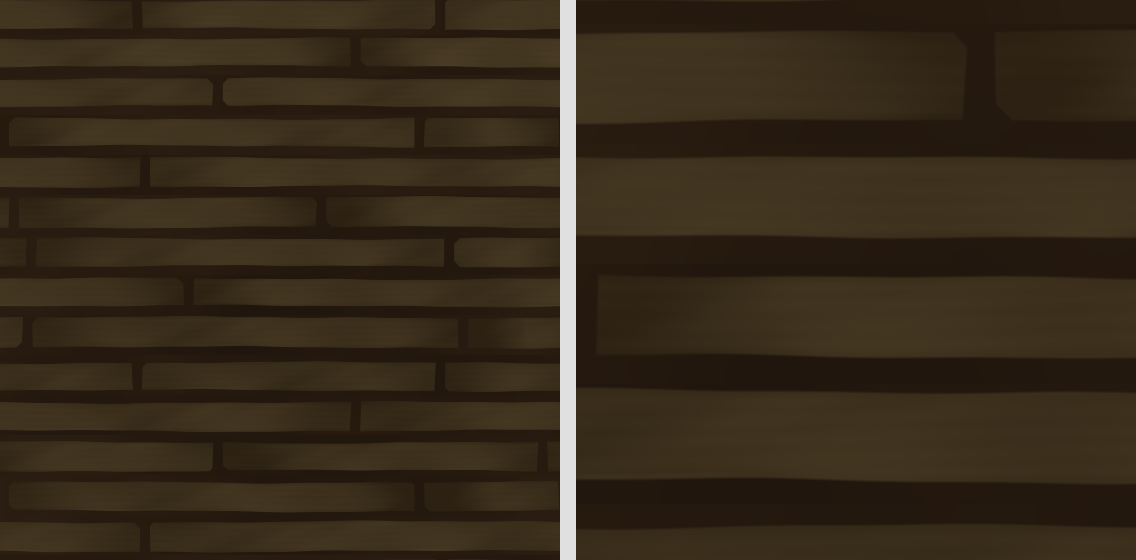
Left: the whole. Right: its middle third, enlarged.
Give the GLSL for this texture, as a three.js fragment shader.

```glsl
// Dark timber wall: fourteen courses of long worn planks with deep brown gaps.
#define ROWS 14.0
#define CYCLE 9.0
#define PLANK_HALF 0.36
#define JOINT_HALF 0.009
#define EDGE_WOBBLE 0.022
#define CHIP_SIZE 0.011
#define END_FADE 0.15
#define SOFT 0.0011
#define GAP_COLOR vec3(0.150, 0.102, 0.060)
#define DARK_WOOD vec3(0.175, 0.130, 0.073)
#define LIGHT_WOOD vec3(0.285, 0.232, 0.143)

varying vec2 vUv;

const float TAU = 6.28318;

float hash(float n) {
  return fract(sin(n * 127.1 + 3.7) * 43758.5);
}

// Wavy line that repeats across the canvas.
float wave(float x, float seed) {
  return sin(TAU * (x + hash(seed)))
       + 0.5 * sin(TAU * (3.0 * x + hash(seed + 0.3)))
       + 0.25 * sin(TAU * (7.0 * x + hash(seed + 0.6)));
}

// Soft brushed blotches, stretched along the plank.
float blotches(vec2 p, float seed) {
  float phase = TAU * hash(seed);
  float bend = 0.7 * sin(p.y * 4.0 + p.x * 13.0 + phase);
  return 0.5 * sin(p.x * 12.0 + bend + phase)
       + 0.3 * sin(p.x * 25.0 - p.y * 2.5 + phase * 2.3)
       + 0.2 * sin(p.x * 41.0 + p.y * 5.0 + bend * 2.0 + phase * 3.1);
}

// The two joint positions of a course; equal values mean one joint.
vec2 jointsOf(float row) {
  mat3 first = mat3(0.245, 0.635, 0.389, 0.007, 0.259, 0.025, 0.056, 0.337, 0.049);
  mat3 second = mat3(0.786, 0.635, 0.389, 0.749, 0.259, 0.574, 0.802, 0.337, 0.827);
  float slot = mod(row, CYCLE);
  vec2 joints = vec2(0.0);
  for (int j = 0; j < 3; j++) {
    for (int i = 0; i < 3; i++) {
      if (abs(slot - float(j * 3 + i)) < 0.5) joints = vec2(first[j][i], second[j][i]);
    }
  }
  if (abs(row - 11.0) < 0.5) joints.y = 0.969;
  return joints;
}

void main() {
  // Courses count downward from the top, with a small step between cycles.
  float x = vUv.x;
  float down = (1.0 - vUv.y) * ROWS + 0.135;
  float row = mod(floor(down), ROWS);
  float drift = row > CYCLE - 0.5 ? 0.05 : -0.055 * min(row, 1.0);
  float y = fract(down) - 0.5 - drift;

  // Plank ends, tapered and wrapped at the canvas sides.
  vec2 joints = jointsOf(row);
  float inner = step(joints.x, x) * step(x, joints.y);
  float id = row * 2.0 + inner;
  vec2 fromJoint = fract(x - joints);
  vec2 toJoint = fract(joints - x);
  float left = min(fromJoint.x, fromJoint.y) - JOINT_HALF;
  float right = min(toJoint.x, toJoint.y) - JOINT_HALF;
  left += y * 0.007 * (hash(id + 0.2) - 0.5);
  right += y * 0.009 * (hash(id + 0.4) - 0.5);
  float endDist = min(left, right);

  // Long edges, uneven in height.
  float halfHeight = PLANK_HALF + 0.04 * (hash(row + 0.7) - 0.5);
  float top = halfHeight + EDGE_WOBBLE * wave(x, row + 0.1) + y;
  float bottom = halfHeight + EDGE_WOBBLE * wave(x, row + 40.1) - y;
  float sideDist = min(top, bottom) / ROWS;

  // Some corners are worn off.
  float corner = id * 4.0 + step(left, right) * 2.0 + step(top, bottom);
  float chip = CHIP_SIZE * smoothstep(0.45, 1.0, hash(corner + 0.5));
  float dist = min(min(endDist, sideDist), (endDist + sideDist - chip) * 0.75);
  float plank = smoothstep(-SOFT, SOFT, dist);

  // Wood tone: blotches, shaded ends, faint grain and a dimmer lower middle.
  float tone = 0.68 + 0.24 * blotches(vec2(x, y), row + 0.9);
  float endSeed = left < right ? id + 0.15 : id + 0.65;
  float endShade = 1.0 - smoothstep(0.0, END_FADE, endDist);
  tone -= endShade * mix(0.15, 0.6, hash(endSeed));
  tone += 0.025 * sin(y * 38.0 + 2.0 * sin(x * 9.0 + row) + row);
  tone += 0.06 * (hash(id + 0.8) - 0.5) + 0.16 * (vUv.y - 0.5);
  vec2 fromDim = (vUv - vec2(0.55, 0.35)) * vec2(1.0, 1.3);
  float dim = exp(-7.0 * dot(fromDim, fromDim));
  tone -= 0.12 * dim;
  tone -= 0.12 * (1.0 - smoothstep(0.0, 0.007, sideDist));
  vec3 wood = mix(DARK_WOOD, LIGHT_WOOD, clamp(tone, 0.0, 1.1));

  // Thin pale rub along parts of the lower edges.
  float rub = smoothstep(0.5, 1.2, wave(x, row + 80.0));
  rub *= 1.0 - smoothstep(0.0, 0.0025, abs(bottom / ROWS - 0.002));
  wood += 0.018 * rub;

  // Gaps vary slightly from warm to near black.
  vec3 gap = GAP_COLOR * (1.04 - 0.14 * dim + 0.05 * wave(x, row + 20.0));

  gl_FragColor = vec4(mix(gap, wood, plank), 1.0);
}
```
